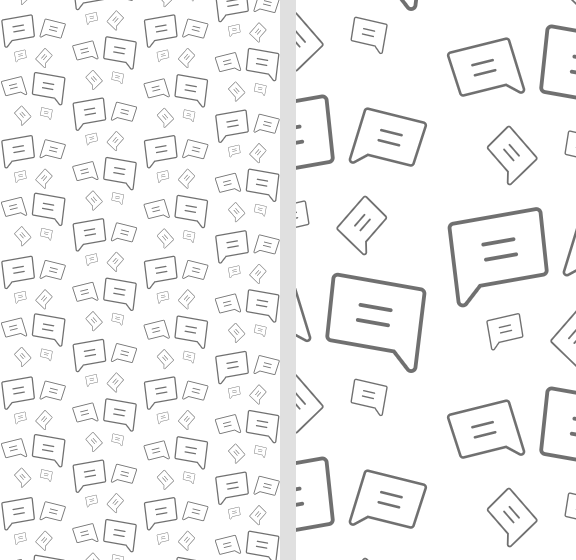
Left: the whole. Right: its middle third, enlarged.
Reproduce this pattern procedurally as a Shadertoy shader.

```glsl
// Outlined speech bubbles in staggered columns on white. Each column repeats a
// group of four tilted bubbles and its mirror image; every bubble is one rounded
// polygon distance plus two text strokes, scaled, turned and moved into place.

#define CANVAS_HEIGHT 768.0
#define COLUMN_WIDTH 97.8
#define ROW_HEIGHT 165.5
#define MIRROR_WIDTH 91.5
#define MIRROR_DROP 79.0
#define GROUP_TOP 14.0
#define STROKE 1.75
#define CORNER 2.0
#define INK vec3(0.44)
#define PAPER vec3(1.0)

// Vertical shift of each of four columns, and extra shift of the mirrored group
const vec4 COLUMN_SHIFT = vec4(0.0, 114.0, 0.0, 130.5);
const vec4 MIRROR_EXTRA = vec4(0.0, 2.5, 3.0, 2.0);

// Centre x, centre y, angle in degrees, scale (y runs down)
const vec4 BUBBLES[4] = vec4[4](
    vec4(24.0, 39.0, -10.0, 1.0),
    vec4(72.3, 39.0, 14.0, 0.68),
    vec4(27.6, 75.4, -13.0, 0.36),
    vec4(60.0, 78.7, -49.0, 0.47));

// Bubble body with its tail at the lower left, inset by the corner radius
const vec2 BODY[5] = vec2[5](
    vec2(-17.4, -13.0), vec2(20.8, -13.0), vec2(19.0, 13.1),
    vec2(-11.0, 13.1), vec2(-19.2, 20.6));

float bodyDistance(vec2 p) {
    float nearest = dot(p - BODY[0], p - BODY[0]);
    float side = 1.0;
    for (int i = 0, j = 4; i < 5; j = i, i++) {
        vec2 edge = BODY[j] - BODY[i];
        vec2 w = p - BODY[i];
        vec2 away = w - edge * clamp(dot(w, edge) / dot(edge, edge), 0.0, 1.0);
        nearest = min(nearest, dot(away, away));
        bvec3 crossing = bvec3(p.y >= BODY[i].y, p.y < BODY[j].y,
                               edge.x * w.y > edge.y * w.x);
        if (all(crossing) || all(not(crossing))) side = -side;
    }
    return side * sqrt(nearest) - CORNER;
}

// Distance to the centre line of the outline and the two text strokes
float bubbleLines(vec2 p) {
    float outline = abs(bodyDistance(p));
    vec2 t = p - vec2(1.5, 0.3);
    float text = length(vec2(max(abs(t.x) - 7.0, 0.0), abs(t.y) - 3.5));
    return min(outline, text);
}

// Share of a pixel covered by a line, also for lines thinner than a pixel
float lineCoverage(float d, float halfWidth, float pixel) {
    float h = 0.5 * pixel;
    return clamp((min(d + h, halfWidth) - max(d - h, -halfWidth)) / pixel, 0.0, 1.0);
}

float bubbleGroup(vec2 p, float pixel) {
    float ink = 0.0;
    for (int i = 0; i < 4; i++) {
        vec4 b = BUBBLES[i];
        float angle = radians(b.z);
        vec2 axis = vec2(cos(angle), sin(angle));
        vec2 q = p - b.xy;
        q = vec2(dot(q, axis), dot(q, vec2(-axis.y, axis.x))) / b.w;
        float d = bubbleLines(q) * b.w;
        ink = max(ink, lineCoverage(d, 0.5 * STROKE * b.w, pixel));
    }
    return ink;
}

// Wraps a height into one repeat that starts above the group
float wrapRow(float y) {
    return mod(y - GROUP_TOP, ROW_HEIGHT) + GROUP_TOP;
}

void mainImage(out vec4 fragColor, in vec2 fragCoord) {
    float pixel = CANVAS_HEIGHT / iResolution.y;
    vec2 p = vec2(fragCoord.x, iResolution.y - fragCoord.y) * pixel;

    // Column and its stagger
    int column = int(mod(floor(p.x / COLUMN_WIDTH), 4.0));
    float x = mod(p.x, COLUMN_WIDTH);
    float y = p.y - COLUMN_SHIFT[column];

    // Plain group and mirrored group
    float mirrorY = y - MIRROR_DROP - MIRROR_EXTRA[column];
    float ink = bubbleGroup(vec2(x, wrapRow(y)), pixel);
    ink = max(ink, bubbleGroup(vec2(MIRROR_WIDTH - x, wrapRow(mirrorY)), pixel));

    fragColor = vec4(mix(PAPER, INK, ink), 1.0);
}
```
